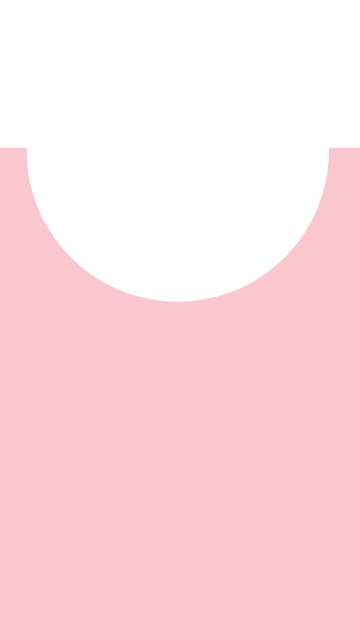
This background is drawn by a WebGL 2 fragment shader. Its source:

```glsl
#version 300 es
precision highp float;

uniform vec2 u_resolution;
out vec4 fragColor;

float circleDistance(vec2 point, vec2 center, float radius) {
    return length(point - center) - radius;
}

void main() {
    // Canvas width is one unit
    vec2 point = gl_FragCoord.xy / u_resolution.x;
    float pixel = 1.0 / u_resolution.x;

    // White area: upper band joined with a disc hanging below it
    float band = 1.367 - point.y;
    float disc = circleDistance(point, vec2(0.4938, 1.3595), 0.4197);
    float whiteArea = min(band, disc);

    // Antialiased edge between the two flat colours
    float coverage = clamp(0.5 - whiteArea / pixel, 0.0, 1.0);
    vec3 pink = vec3(0.98, 0.78, 0.81);
    fragColor = vec4(mix(pink, vec3(1.0), coverage), 1.0);
}
```
